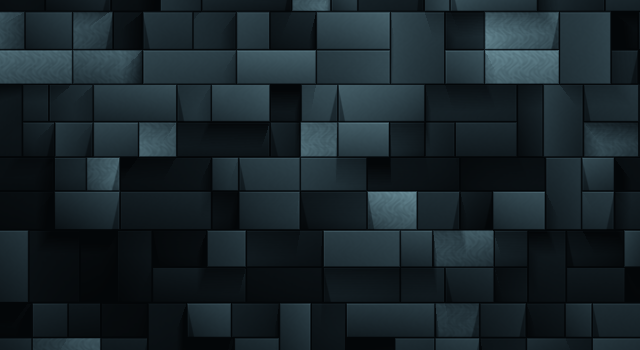
A Shadertoy shader for this background:

```glsl
// Wall of dark blue-grey rectangular blocks at uneven depths, lit softly from above
#define CELL vec2(0.235, 0.208)  // size of a group of blocks
#define WARP 0.10                // unevenness of the column widths
#define COLUMN_SHARE 0.33        // groups built from upright blocks
#define BRIGHT_SHARE 0.10        // blocks that catch the light
#define BRIGHT_GAIN 0.26
#define FACE_RANGE vec2(0.05, 0.27)
#define SHADOW_REACH 0.085
#define SHADOW_DEPTH 1.25
#define SEAM 0.0045
#define GRAIN 0.07

struct Block {
    vec2 id;       // unique seed
    vec2 lower;    // distances to the left and bottom edges
    vec2 upper;    // distances to the right and top edges
    float height;  // how far it stands out, 0 to 1
};

float hash(vec2 p) {
    vec3 q = fract(p.xyx * vec3(0.1031, 0.1030, 0.0973));
    q += dot(q, q.yzx + 33.33);
    return fract((q.x + q.y) * q.z);
}

// Find the block under p by cutting a group into rows or columns
Block blockAt(vec2 p) {
    vec2 g = p / CELL + vec2(20.3, 20.35);
    float band = floor(g.y);
    float phase = g.x * 4.1 + band * 2.3;
    float stretch = 1.0 + WARP * 4.1 * cos(phase);
    g.x += WARP * sin(phase) + 0.37 * band;

    vec2 cell = floor(g), f = g - cell;
    bool columns = hash(cell + 3.0) < COLUMN_SHARE;
    vec2 cut, part;
    cut.y = 0.5 + 0.08 * (hash(vec2(band, 5.0)) - 0.5);
    part.y = step(cut.y, f.y);
    float row = columns ? 0.0 : part.y;
    cut.x = 0.38 + 0.24 * hash(cell + vec2(11.0, 40.0 * row));
    part.x = step(cut.x, f.x);

    bool cutX = columns || hash(cell + vec2(60.0 * row, 17.0)) < 0.52;
    bool cutY = !columns || hash(cell + vec2(23.0, 50.0 * part.x)) < 0.35;
    vec2 divided = vec2(cutX, cutY);
    vec2 lo = divided * part * cut;
    vec2 hi = mix(vec2(1.0), mix(cut, vec2(1.0), part), divided);
    vec2 size = CELL / vec2(stretch, 1.0);

    vec2 id = cell * 2.0 + part * divided;
    return Block(id, (f - lo) * size, (hi - f) * size, hash(id + 71.0));
}

// Soft shade thrown by taller blocks lying towards the light
float shadowAt(vec2 p, float height, vec2 toLight) {
    float shade = 0.0;
    for (int i = 1; i <= 18; i++) {
        float t = float(i) / 18.0;
        float rise = blockAt(p + toLight * SHADOW_REACH * t).height - height;
        shade = max(shade, rise * (1.0 - t));
    }
    return 1.0 - min(SHADOW_DEPTH * shade, 0.85);
}

// Fine uneven surface from layered sines
float grainAt(vec2 p) {
    float a = sin(p.x * 210.0 + 3.0 * sin(p.y * 97.0));
    float b = sin(p.y * 260.0 + 3.0 * sin(p.x * 131.0));
    return 0.5 * (a * b + sin(p.x * 71.0 - p.y * 83.0 + 2.0 * a));
}

void mainImage(out vec4 fragColor, in vec2 fragCoord) {
    vec2 p = fragCoord / iResolution.y;
    float aspect = iResolution.x / iResolution.y;
    float pixel = 1.0 / iResolution.y;
    Block b = blockAt(p);

    // Light pool near the upper centre
    vec2 fromPool = (p - vec2(0.57 * aspect, 0.85)) * vec2(0.9, 1.0);
    float glow = 0.58 + 0.95 * exp(-1.7 * dot(fromPool, fromPool));
    vec2 toLight = normalize(vec2(0.57 * aspect, 1.5) - p);

    // Face tone with a slight tilt, different for every block
    vec2 local = b.lower / (b.lower + b.upper) - 0.5;
    vec2 tilt = vec2(hash(b.id + 31.0) - 0.5, 0.15 + 0.5 * hash(b.id + 43.0));
    float bright = step(1.0 - BRIGHT_SHARE, hash(b.id + 91.0));
    float tone = mix(FACE_RANGE.x, FACE_RANGE.y, b.height) + BRIGHT_GAIN * bright;
    tone *= 1.0 + dot(local, tilt);
    tone *= 1.0 + GRAIN * (0.25 + bright) * grainAt(p);

    // Slanted side sliver on some blocks
    float pick = hash(b.id + 57.0);
    float sideDistance = pick < 0.5 ? b.lower.x : b.upper.x;
    float slant = 0.022 * (0.5 - local.y) * step(abs(pick - 0.5), 0.16);
    tone *= mix(0.6, 1.0, smoothstep(-pixel, pixel, sideDistance - slant));

    tone *= glow * shadowAt(p, b.height, toLight);

    // Thin lit rims along the top and one side, then dark seams
    float rimWidth = max(0.002, 0.7 * pixel);
    float topRim = 1.0 - smoothstep(0.0, rimWidth, abs(b.upper.y - SEAM));
    float sideRim = 1.0 - smoothstep(0.0, rimWidth, abs(sideDistance - SEAM));
    float rimFade = b.height * glow * (0.6 + local.x * (pick - 0.5));
    tone += rimFade * (0.16 * topRim + 0.06 * sideRim);
    vec2 nearest = min(b.lower, b.upper);
    float edge = min(nearest.x, nearest.y);
    tone *= mix(0.22, 1.0, smoothstep(0.0, max(SEAM, pixel), edge));

    // Compress the lights and tint towards blue in the darks
    tone = max(tone / (1.0 + 0.4 * tone), 0.03);
    vec3 color = pow(vec3(tone), vec3(1.15, 1.06, 1.0)) * vec3(0.76, 0.96, 1.0);
    fragColor = vec4(color, 1.0);
}
```
